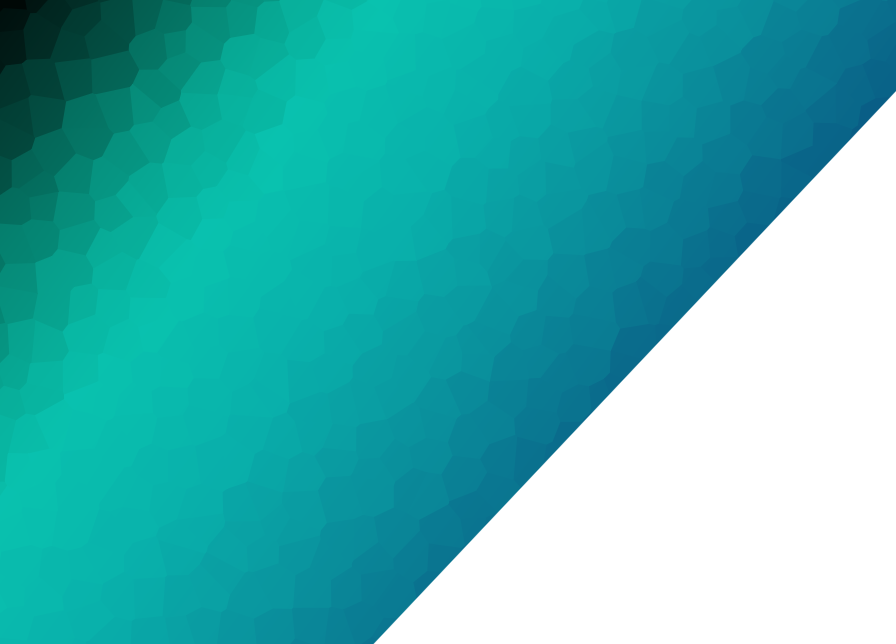
A WebGL 1 fragment shader for this background:

```glsl
precision highp float;
// Diagonal teal gradient broken into crystal cells, cut by a slanted white corner.

uniform vec2 u_resolution;

// Lengths are in units of the canvas height.
const float CELL_SIZE = 0.05;
const float CELL_JITTER = 0.85;
const float FACET_FLATNESS = 0.8;    // 0 = smooth gradient, 1 = one colour per cell
const float FACET_VARIATION = 0.025; // random shift of each cell along the gradient
const vec2 GRADIENT_AXIS = vec2(0.8, -0.6);
const vec2 CUT_POINT = vec2(0.580, 0.0);
const vec2 CUT_NORMAL = vec2(0.727, -0.687);

const vec3 BLACK_GREEN = vec3(0.0, 0.03, 0.025);
const vec3 DARK_GREEN = vec3(0.01, 0.26, 0.22);
const vec3 MID_GREEN = vec3(0.02, 0.51, 0.44);
const vec3 SEA_GREEN = vec3(0.03, 0.68, 0.60);
const vec3 BRIGHT_TEAL = vec3(0.035, 0.76, 0.685);
const vec3 TEAL = vec3(0.035, 0.69, 0.67);
const vec3 DEEP_TEAL = vec3(0.04, 0.58, 0.62);
const vec3 OCEAN_BLUE = vec3(0.04, 0.47, 0.57);
const vec3 NAVY_BLUE = vec3(0.035, 0.36, 0.52);
const vec3 WHITE = vec3(1.0);

vec2 hash2(vec2 p) {
  vec3 q = fract(vec3(p.xyx) * vec3(0.1031, 0.1030, 0.0973));
  q += dot(q, q.yzx + 33.33);
  return fract((q.xx + q.yz) * q.zy);
}

float ramp(float a, float b, float t) {
  return clamp((t - a) / (b - a), 0.0, 1.0);
}

// Colour at distance t from the upper left corner along the gradient.
vec3 palette(float t) {
  vec3 c = mix(BLACK_GREEN, DARK_GREEN, ramp(0.01, 0.14, t));
  c = mix(c, MID_GREEN, ramp(0.14, 0.26, t));
  c = mix(c, SEA_GREEN, ramp(0.26, 0.37, t));
  c = mix(c, BRIGHT_TEAL, ramp(0.37, 0.48, t));
  c = mix(c, TEAL, ramp(0.48, 0.70, t));
  c = mix(c, DEEP_TEAL, ramp(0.70, 0.90, t));
  c = mix(c, OCEAN_BLUE, ramp(0.90, 1.06, t));
  return mix(c, NAVY_BLUE, ramp(1.06, 1.22, t));
}

float gradientPosition(vec2 p) {
  return dot(p - vec2(0.0, 1.0), GRADIENT_AXIS);
}

vec3 facetColor(vec2 p, vec2 site) {
  float shift = (hash2(floor(site / CELL_SIZE) + 71.0).x - 0.5) * FACET_VARIATION;
  float t = mix(gradientPosition(p), gradientPosition(site), FACET_FLATNESS);
  return palette(t + shift);
}

// Finds the two nearest cell sites and softens the border between them.
vec3 crystals(vec2 p, float pixel) {
  vec2 base = floor(p / CELL_SIZE);
  vec2 nearest = p;
  vec2 second = p;
  float d1 = 1e3;
  float d2 = 1e3;
  for (int j = -2; j <= 2; j++) {
    for (int i = -2; i <= 2; i++) {
      vec2 cell = base + vec2(float(i), float(j));
      vec2 offset = 0.5 + CELL_JITTER * (hash2(cell + 19.0) - 0.5);
      vec2 site = (cell + offset) * CELL_SIZE;
      vec2 delta = site - p;
      float d = dot(delta, delta);
      if (d < d1) {
        d2 = d1;
        second = nearest;
        d1 = d;
        nearest = site;
      } else if (d < d2) {
        d2 = d;
        second = site;
      }
    }
  }
  float border = (d2 - d1) / (2.0 * max(distance(nearest, second), 1e-4));
  float inside = clamp(0.5 + border / pixel, 0.0, 1.0);
  return mix(facetColor(p, second), facetColor(p, nearest), inside);
}

void main() {
  float pixel = 1.0 / u_resolution.y;
  vec2 p = gl_FragCoord.xy * pixel;
  vec3 color = crystals(p, pixel);

  // White corner beyond the slanted cut.
  float cut = dot(p - CUT_POINT, CUT_NORMAL);
  color = mix(color, WHITE, smoothstep(-0.75 * pixel, 0.75 * pixel, cut));
  gl_FragColor = vec4(color, 1.0);
}
```
